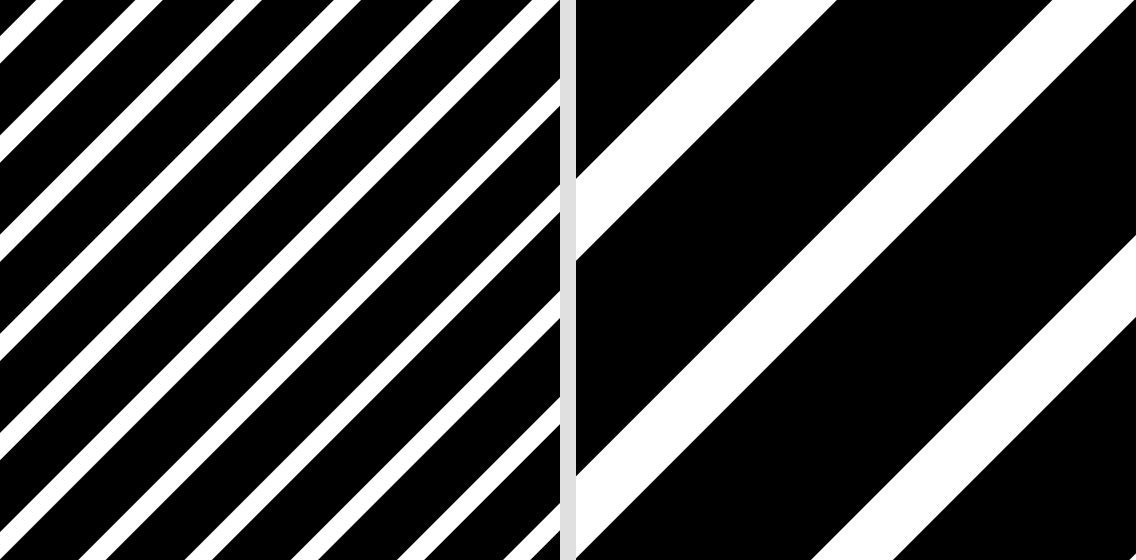
Left, the full canvas; right, a detail of the centre.
This pattern is drawn by a WebGL 2 fragment shader. Its source:

```glsl
#version 300 es
precision highp float;
// Plain white diagonal stripes rising to the right on black.
// Distance is measured along the falling diagonal from one anchor stripe;
// the stripes repeat at a tighter pitch above it than below it.

#define ANCHOR 0.9746       // diagonal position of the anchor stripe
#define PITCH_ABOVE 0.1771  // spacing towards the upper left
#define PITCH_BELOW 0.1896  // spacing towards the lower right
#define STRIPE_WIDTH 0.0488 // stripe width along a canvas edge
#define STRIPE_COLOR vec3(1.0)
#define GROUND_COLOR vec3(0.0)

uniform vec2 u_resolution;
out vec4 fragColor;

// Signed distance to the nearest stripe, negative inside it.
float stripeDistance(float diagonal) {
  float offset = diagonal - ANCHOR;
  float pitch = offset < 0.0 ? PITCH_ABOVE : PITCH_BELOW;
  float nearest = pitch * floor(offset / pitch + 0.5);
  return abs(offset - nearest) - 0.5 * STRIPE_WIDTH;
}

void main() {
  vec2 uv = gl_FragCoord.xy / u_resolution;

  // Zero at the upper left corner, two at the lower right.
  float diagonal = uv.x + 1.0 - uv.y;

  // Half the diagonal extent of one pixel softens each edge.
  float softness = 0.5 * (1.0 / u_resolution.x + 1.0 / u_resolution.y);
  float coverage = 1.0 - smoothstep(-softness, softness, stripeDistance(diagonal));

  fragColor = vec4(mix(GROUND_COLOR, STRIPE_COLOR, coverage), 1.0);
}
```
